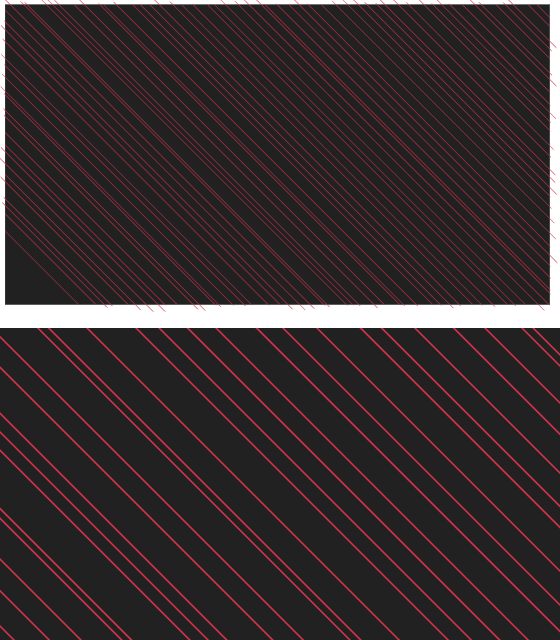
Top: the whole. Bottom: its middle third, enlarged.
Give the GLSL for this pattern, as a Shadertoy shader.

```glsl
// Thin crimson diagonals, unevenly spaced, overshooting a dark panel on white
#define LINE_COUNT 71.0
#define FIRST_LINE 0.289
#define SPACING 0.0346
#define JITTER 0.49
#define LINE_WIDTH 0.00175
#define OVERSHOOT 0.025
#define MARGIN_LOW vec2(0.0163, 0.0233)
#define MARGIN_HIGH vec2(0.0326, 0.0140)
#define PANEL_COLOR vec3(0.13)
#define LINE_COLOR vec3(0.82, 0.20, 0.30)
#define PAPER_COLOR vec3(1.0)

float hash(float n) {
    return fract(sin(n * 127.1 + 31.7) * 43758.5453);
}

// Signed distance to the panel, square at the corners
float panelDistance(vec2 p, vec2 low, vec2 high) {
    vec2 d = max(low - p, p - high);
    return max(d.x, d.y);
}

// Fraction of a pixel covered by a stroke whose centre is d away
float strokeCoverage(float d, float width, float pixel) {
    float right = min(d + 0.5 * pixel, 0.5 * width);
    float left = max(d - 0.5 * pixel, -0.5 * width);
    return max(right - left, 0.0) / pixel;
}

float edgeCoverage(float d, float pixel) {
    return clamp(0.5 - d / pixel, 0.0, 1.0);
}

float diagonals(vec2 p, vec2 centre, float outside, float pixel) {
    float across = p.x + p.y;
    float along = (p.x - centre.x) - (p.y - centre.y);
    float cell = floor((across - FIRST_LINE) / SPACING + 0.5);
    float ink = 0.0;

    // Neighbouring cells are included so close pairs stay whole
    for (float k = -1.0; k <= 1.0; k++) {
        float id = cell + k;
        if (id < 0.0 || id >= LINE_COUNT) continue;

        // Mostly regular spacing with a few strong shifts
        float shift = hash(id) * 2.0 - 1.0;
        float position = FIRST_LINE + SPACING * (id + JITTER * shift * abs(shift));
        float d = (across - position) * inversesqrt(2.0);

        // Each end runs past the panel by its own amount
        float upperEnd = hash(id + 101.0);
        float lowerEnd = hash(id + 211.0);
        float reach = OVERSHOOT * (along < 0.0 ? upperEnd * upperEnd
                                               : lowerEnd * lowerEnd);
        float stroke = strokeCoverage(d, LINE_WIDTH, pixel);
        ink = max(ink, stroke * edgeCoverage(outside - reach, pixel));
    }
    return ink;
}

void mainImage(out vec4 fragColor, in vec2 fragCoord) {
    vec2 p = fragCoord / iResolution.y;
    float pixel = 1.0 / iResolution.y;
    vec2 low = MARGIN_LOW;
    vec2 high = vec2(iResolution.x / iResolution.y, 1.0) - MARGIN_HIGH;

    float outside = panelDistance(p, low, high);
    vec3 color = mix(PAPER_COLOR, PANEL_COLOR, edgeCoverage(outside, pixel));
    color = mix(color, LINE_COLOR, diagonals(p, 0.5 * (low + high), outside, pixel));

    fragColor = vec4(color, 1.0);
}
```
